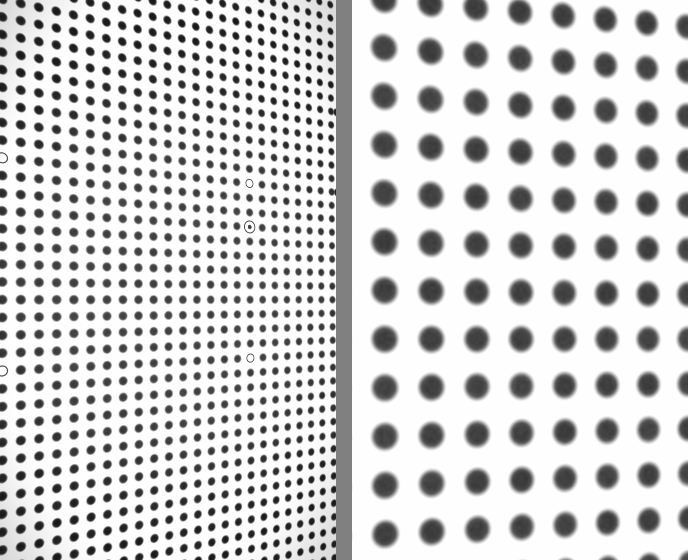
Left, the full canvas; right, a detail of the centre.
Reproduce this pattern procedurally as a Shadertoy shader.

```glsl
// Perspective view of a calibration board: dark dots on white with a few ring markers.

const vec2 GRID_ORIGIN = vec2(0.0039, 0.4648);  // centre of dot (0, 0), in canvas heights
const vec2 PITCH = vec2(0.03378, 0.03177);      // dot spacing at the origin
const vec2 TILT = vec2(0.0138, 0.0004);         // depth gained per column and per row
const float DOT_RADIUS = 0.268;                 // in grid cells
const float BLUR = 0.0020;                      // lens softness, in canvas heights

float hash21(vec2 p) {
    vec3 q = fract(vec3(p.xyx) * 0.1031);
    q += dot(q, q.yzx + 33.33);
    return fract((q.x + q.y) * q.z);
}

float valueNoise(vec2 p) {
    vec2 cell = floor(p), f = fract(p);
    f = f * f * (3.0 - 2.0 * f);
    float low = mix(hash21(cell), hash21(cell + vec2(1, 0)), f.x);
    float high = mix(hash21(cell + vec2(0, 1)), hash21(cell + vec2(1, 1)), f.x);
    return mix(low, high, f.y);
}

// Inverse projection: xy is the position in grid cells, z is the depth.
vec3 boardPosition(vec2 p) {
    vec2 flatPos = (p - GRID_ORIGIN) / PITCH;
    float depth = 1.0 / (1.0 - dot(TILT, flatPos));
    return vec3(flatPos * depth, depth);
}

// Signed distances in grid cells become coverage in canvas units.
float coverage(float dist, float cellSize, float blur) {
    return 1.0 - smoothstep(-blur, blur, dist * cellSize);
}

float ringDistance(float radius, float ringRadius, float halfWidth) {
    return abs(radius - ringRadius) - halfWidth;
}

bool isCell(vec2 id, vec2 target) {
    return all(lessThan(abs(id - target), vec2(0.5)));
}

// Hollow markers sit every 16 columns and 12 rows around the board centre.
bool isHollow(vec2 id) {
    bool onLattice = mod(id.x, 16.0) < 0.5 && mod(id.y + 4.0, 12.0) < 0.5;
    return onLattice && id.y > -5.0 && id.y < 9.0;
}

// Ink is darker away from the well-lit middle and paler near each rim.
float inkTone(vec2 uv, vec2 id, float radius, vec2 board) {
    float away = length((uv - vec2(0.5, 0.47)) * vec2(0.6, 1.0));
    float tone = mix(0.25, 0.36, smoothstep(0.45, 1.0, radius / DOT_RADIUS));
    tone -= 0.14 * smoothstep(0.18, 0.50, away);
    tone += 0.03 * (hash21(id + 50.0) - 0.5);
    return tone + 0.04 * (valueNoise(board * 14.0 + 300.0) - 0.5);
}

void mainImage(out vec4 fragColor, in vec2 fragCoord) {
    vec2 uv = fragCoord / iResolution.xy;
    vec3 board = boardPosition(fragCoord / iResolution.y);
    vec2 id = floor(board.xy + 0.5);
    float radius = length(board.xy - id);
    float cellSize = PITCH.y / board.z;
    float pixel = 1.0 / iResolution.y;
    float softBlur = max(BLUR, 0.7 * pixel);
    float lineBlur = max(0.0010, 0.6 * pixel);

    // Paper with a gentle falloff into the corners
    float paper = 0.995 - 0.16 * smoothstep(0.50, 0.75, length(uv - 0.5));

    // Dots and their marker variants
    float ink = coverage(radius - DOT_RADIUS, cellSize, softBlur);
    float tone = inkTone(uv, id, radius, board.xy);
    if (isHollow(id)) {
        ink = coverage(ringDistance(radius, 0.28, 0.032), cellSize, lineBlur);
        tone = 0.30;
    } else if (isCell(id, vec2(16, 5))) {
        float ring = coverage(ringDistance(radius, 0.41, 0.034), cellSize, lineBlur);
        ink = max(ring, coverage(radius - 0.15, cellSize, lineBlur));
        tone = 0.27;
    }

    // Two large discs cut by the right edge
    for (int k = 0; k < 2; k++) {
        vec2 centre = vec2(23.5, 8.0 + 6.0 * float(k));
        float disc = coverage(length(board.xy - centre) - 0.28, cellSize, softBlur);
        tone = mix(tone, 0.14, disc);
        ink = max(ink, disc);
    }

    fragColor = vec4(vec3(mix(paper, tone, ink)), 1.0);
}
```
